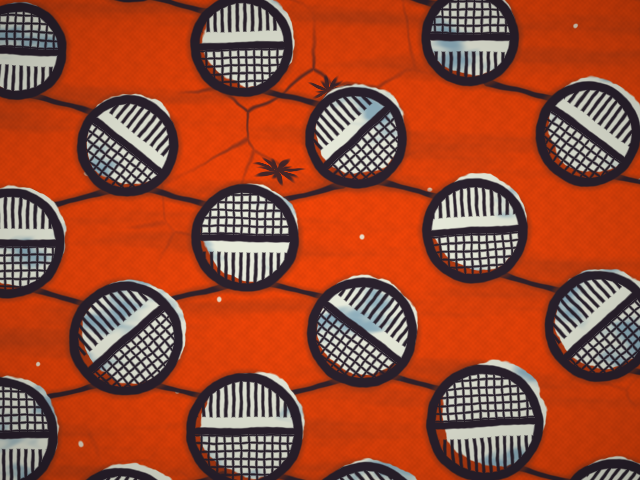
This pattern is drawn by a Shadertoy shader. Its source:

```glsl
#define PITCH vec2(0.486, 0.401)
#define ORIGIN vec2(0.507, 0.504)
#define SLANT 0.028
#define KEYSTONE 0.09
#define RADIUS 0.112
#define RING 0.019
#define BAR 0.0075
#define COMB_BAND 0.030
#define COMB_PITCH 0.0155
#define GRID_PITCH 0.0165
#define LINK_WIDTH 0.0065
#define VEIN_SCALE 6.0

const vec3 CLOTH = vec3(0.87, 0.25, 0.035);
const vec3 RUST = vec3(0.50, 0.20, 0.10);
const vec3 INK = vec3(0.16, 0.125, 0.17);
const vec3 CREAM = vec3(0.88, 0.89, 0.83);
const vec3 BLUE = vec3(0.36, 0.54, 0.65);

vec2 hash2(vec2 p) {
    vec3 h = fract(p.xyx * vec3(0.1031, 0.1030, 0.0973));
    h += dot(h, h.yzx + 33.33);
    return fract((h.xx + h.yz) * h.zy);
}

// Layered sines, roughly -1 to 1
float waves(vec2 p) {
    float sum = 0.0, amp = 0.5;
    for (int i = 0; i < 4; i++) {
        sum += amp * sin(p.x + 1.5 * sin(p.y));
        p = mat2(1.2, 1.6, -1.6, 1.2) * p + 1.7;
        amp *= 0.55;
    }
    return sum;
}

// Cellular noise: nearest distance, second distance, cell id
vec3 cellular(vec2 p) {
    vec3 best = vec3(9.0, 9.0, 0.0);
    for (int k = 0; k < 9; k++) {
        vec2 cell = floor(p) + vec2(k % 3 - 1, k / 3 - 1);
        vec2 h = hash2(cell + 50.0);
        float d = length(cell + 0.15 + 0.7 * h - p);
        if (d < best.x) best = vec3(d, best.x, fract(h.x * 17.0 + h.y * 5.0));
        else best.y = min(best.y, d);
    }
    return best;
}

float cover(float d) {
    float soft = max(1.0 / iResolution.y, 0.0022);
    return 1.0 - smoothstep(-soft, soft, d);
}

// Distance to the centre line of repeated stripes
float stripes(float x, float pitch) {
    return abs(fract(x / pitch) - 0.5) * pitch;
}

// Lattice site to canvas position; half steps give the staggered columns
vec2 siteAt(vec2 site) {
    vec2 c = site * PITCH;
    c.y += SLANT * c.x;
    c.x /= 1.0 + KEYSTONE * c.y;
    return ORIGIN + c + 0.008 * (hash2(site * 2.0 + 40.0) - 0.5);
}

// Short stroke bridging a disc and its lower neighbour on one side
float linkDistance(vec2 p, vec2 site, float side) {
    vec2 mid = 0.5 * (siteAt(site) + siteAt(site + vec2(0.5 * side, -0.5)));
    float worn = side > 0.0 ? 0.0 : 0.016 * max(smoothstep(0.7, 0.85, mid.x), smoothstep(0.65, 0.75, mid.y));
    vec2 reach = vec2(0.075, -0.022 * side);
    vec2 q = p - mid + vec2(0.010 * side, 0.012);
    float along = clamp(dot(q, reach) / dot(reach, reach), -1.0, 1.0);
    return length(q - reach * along) - LINK_WIDTH * (0.75 + 0.5 * along * along) + worn;
}

vec3 paintDisc(vec3 col, vec2 p, vec2 site) {
    vec2 c = siteAt(site), h = hash2(site * 2.0 + 71.0);
    float radius = RADIUS * (1.0 + 0.17 * (0.5 - c.y) + 0.06 * (h.x - 0.5));
    float parity = mod(floor(site.x) + floor(site.y), 2.0);
    float turn = fract(site.x) > 0.25 ? mix(0.69, -0.69, parity) : mix(3.14159, 0.0, parity);
    turn += 0.12 * (h.y - 0.5);

    vec2 q = p - c;
    float wobble = 0.0016 * waves(p * 45.0);
    float r = length(q) + wobble;
    vec2 t = mat2(cos(turn), -sin(turn), sin(turn), cos(turn)) * q + wobble;

    // Pale ground, printed slightly off register
    vec2 shift = radius * (vec2(0.05, 0.06) + 0.11 * h);
    float pale = cover(length(q - shift) - 0.90 * radius + 0.006 * waves(p * 38.0 + 9.0));
    float wash = smoothstep(0.15, 0.8, waves(p * vec2(13.0, 24.0) + 20.0 * h));
    col = mix(col, RUST, 0.5 * (1.0 - smoothstep(0.0, 0.014, r - radius)));
    col = mix(col, mix(CREAM, BLUE, 0.65 * wash), pale);

    // Comb on one half, mesh on the other, split by the bar
    float comb = max(stripes(t.x, COMB_PITCH) - 0.0034, COMB_BAND - t.y);
    float mesh = min(stripes(t.x, GRID_PITCH), stripes(t.y, GRID_PITCH)) - 0.0024;
    float ink = min(abs(t.y) - BAR, t.y > 0.0 ? comb : mesh);
    ink = max(ink, r - radius);
    ink = min(ink, abs(r - radius + 0.5 * RING) - 0.5 * RING);
    return mix(col, INK, cover(ink));
}

void mainImage(out vec4 fragColor, in vec2 fragCoord) {
    vec2 p = fragCoord / iResolution.y;
    vec2 bent = p + 0.012 * vec2(waves(p * 14.0), waves(p.yx * 14.0 + 4.0));

    // Dyed cloth with streaks and a fine weave
    float streak = smoothstep(0.1, 1.0, waves(p * vec2(2.5, 26.0)));
    vec3 col = mix(CLOTH, RUST, 0.32 * streak + 0.05 * waves(p * 9.0));
    col *= 1.0 + 0.025 * sin(p.x * 620.0) * sin(p.y * 580.0) + 0.03 * waves(p * 130.0);

    // Dye veins, densest around the spill
    vec3 cell = cellular(bent * VEIN_SCALE);
    float spill = exp(-14.0 * dot(p - vec2(0.64, 0.74), p - vec2(0.64, 0.74)));
    float vein = 1.0 - smoothstep(0.0, 0.07, cell.y - cell.x);
    col = mix(col, INK, 0.7 * vein * smoothstep(0.25, 1.1, 0.8 * spill + 0.6 * waves(p * 5.0)));

    // Spiky ink blots
    for (int k = 0; k < 2; k++) {
        vec2 q = (bent - vec2(0.582, 0.644) - float(k) * vec2(0.112, 0.165)) * vec2(0.65, 1.1);
        float a = atan(q.y, q.x) + float(k);
        float d = length(q) - 0.018 * (1.0 + 0.4 * sin(7.0 * a) + 0.35 * sin(12.0 * a));
        col = mix(col, INK, 0.85 * (1.0 - smoothstep(-0.005, 0.006, d)));
    }

    // Pale flecks where the dye missed
    vec3 fleck = cellular(bent * 7.0 + 31.0);
    col = mix(col, CREAM, 0.9 * step(0.8, fleck.z) * cover((fleck.x - 0.035) / 7.0));

    // Nearest disc and nearest link
    vec2 base = floor((p - ORIGIN) / PITCH + 0.5), nearest = base;
    float link = 9.0, closest = 9.0;
    for (int k = 0; k < 18; k++) {
        vec2 site = base + vec2(k % 3 - 1, k / 3 % 3 - 1) + 0.5 * float(k / 9);
        float d = distance(p, siteAt(site));
        if (d < closest) { closest = d; nearest = site; }
        vec2 q = mix(p, bent, 0.4);
        link = min(link, min(linkDistance(q, site, 1.0), linkDistance(q, site, -1.0)));
    }
    col = mix(col, RUST, 0.5 * (1.0 - smoothstep(0.0, 0.012, link)));
    col = mix(col, INK, 0.95 * cover(link));
    col = paintDisc(col, p, nearest);

    // Darkened corners
    vec2 v = fragCoord / iResolution.xy - 0.5;
    fragColor = vec4(col * (1.04 - 0.55 * dot(v, v)), 1.0);
}
```
